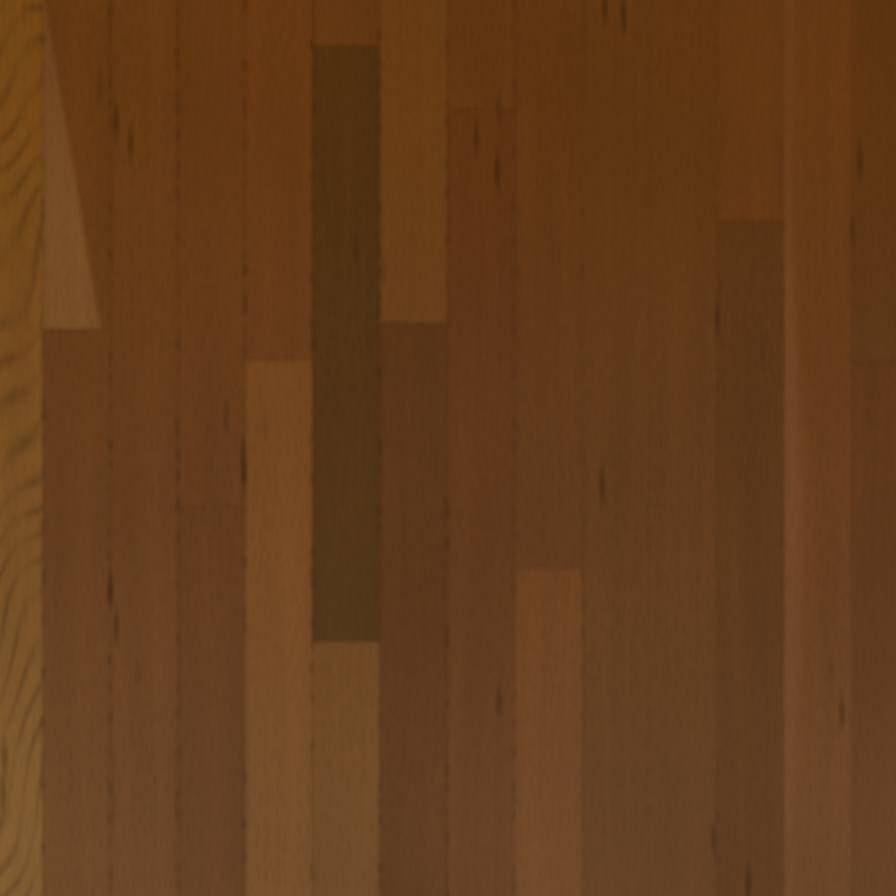
Give the GLSL for this texture, as a three.js fragment shader.

```glsl
varying vec2 vUv;

const float PLANK_WIDTH = 0.0752;
const float PLANK_SHIFT = 0.0273;
const float SEAM_WIDTH = 0.045;    // in plank widths
const float SEAM_DARK = 0.11;
const float JOINT_BLUR = 0.004;
const float GRAIN = 0.030;
const float FLECK_DARK = 0.20;
const float CAP_JOINT = 0.95;      // second joint of the dark plank
const int CAP_PLANK = 5;
const vec3 WOOD_LOW = vec3(0.400, 0.264, 0.150);
const vec3 WOOD_MID = vec3(0.376, 0.228, 0.108);
const vec3 WOOD_HIGH = vec3(0.370, 0.210, 0.070);
const vec3 WARM_SHIFT = vec3(0.012, -0.008, 0.002);
const vec3 SAPWOOD = vec3(0.480, 0.320, 0.165);
const vec3 PINK_STREAK = vec3(0.49, 0.32, 0.20);

// Per plank: joint height, then brightness and warmth on each side of it
const float JOINT[14] = float[14](-1.0, 0.633, -1.0, 0.435, 0.598, 0.284, 0.640,
                                  0.878, 0.366, -1.0, -1.0, 0.753, -1.0, 0.597);
const float TONE_ABOVE[14] = float[14](1.25, 1.05, 1.05, 1.02, 1.04, 0.86, 1.11,
                                       1.02, 1.00, 0.99, 0.99, 1.02, 1.05, 0.98);
const float TONE_BELOW[14] = float[14](1.25, 1.05, 1.02, 0.99, 1.18, 1.12, 0.93,
                                       0.98, 1.09, 0.97, 0.97, 0.93, 1.03, 0.97);
const float WARM_ABOVE[14] = float[14](-1.4, 0.1, 0.1, 0.3, 0.4, -0.7, -0.4,
                                       0.2, 0.2, 0.0, 0.0, 0.3, 0.3, 0.1);
const float WARM_BELOW[14] = float[14](-1.2, 0.0, 0.1, 0.4, -0.3, -0.4, 0.3,
                                       0.6, 0.2, -0.2, -0.1, 0.1, 0.1, 0.5);

vec2 hash2(vec2 p) {
  return fract(sin(vec2(dot(p, vec2(127.1, 311.7)), dot(p, vec2(269.5, 183.3)))) * 43758.5);
}

// Distance to the nearest scattered point
float cellular(vec2 p) {
  vec2 cell = floor(p);
  float nearest = 2.0;
  for (int j = -1; j <= 1; j++) {
    for (int i = -1; i <= 1; i++) {
      vec2 neighbour = cell + vec2(float(i), float(j));
      nearest = min(nearest, length(neighbour + hash2(neighbour) - p));
    }
  }
  return nearest;
}

// Long wavering fibres from layered sines
float fibres(vec2 p, float seed) {
  float sum = 0.0;
  float amplitude = 0.5;
  float frequency = 90.0;
  for (int i = 0; i < 4; i++) {
    float sway = 1.3 * sin(p.y * (5.0 + 3.0 * float(i)) + seed * 2.7);
    sum += amplitude * sin(p.x * frequency + sway + seed) * (0.6 + 0.4 * sin(p.y * 9.0 + seed + float(i)));
    frequency *= 1.83;
    amplitude *= 0.72;
  }
  return sum;
}

// Bowed growth rings of the first plank, steeper towards the bottom
float rings(vec2 p) {
  float slope = mix(46.0, 16.0, p.y);
  float sway = 0.45 * sin(13.0 * p.y + 1.0) + 0.25 * sin(31.0 * p.y) + 0.3 * sin(70.0 * p.x + 9.0 * p.y);
  float ring = pow(0.5 + 0.5 * sin(6.2832 * (19.0 * p.y - slope * p.x + sway)), 3.0);
  return ring * (0.65 + 0.35 * sin(90.0 * p.x + 23.0 * p.y));
}

vec3 plankColor(float column, float across, vec2 p) {
  int id = int(clamp(column, 0.0, 13.0));
  float above = smoothstep(-JOINT_BLUR, JOINT_BLUR, p.y - JOINT[id]);
  float tone = mix(TONE_BELOW[id], TONE_ABOVE[id], above);
  float warmth = mix(WARM_BELOW[id], WARM_ABOVE[id], above);
  if (id == CAP_PLANK) {
    float cap = smoothstep(-JOINT_BLUR, JOINT_BLUR, p.y - CAP_JOINT);
    tone = mix(tone, 1.02, cap);
    warmth = mix(warmth, 0.3, cap);
  }
  vec3 wood = mix(WOOD_LOW, WOOD_MID, smoothstep(0.0, 0.55, p.y));
  wood = mix(wood, WOOD_HIGH, smoothstep(0.45, 0.95, p.y));
  wood = wood * tone + WARM_SHIFT * warmth;

  // Growth rings, pale wedge and pink edge streak
  if (id == 0) wood *= 1.03 - 0.15 * rings(p);
  if (id == 1) {
    float wedgeEdge = mix(0.85, 0.08, (p.y - 0.635) / 0.34);
    float wedge = above * (1.0 - smoothstep(-0.07, 0.07, across - wedgeEdge));
    wood = mix(wood, SAPWOOD, 0.8 * wedge * (1.0 - 0.35 * smoothstep(0.7, 0.97, p.y)));
  }
  if (id == 12) {
    float reach = 0.16 + 0.10 * sin(p.y * 8.0 + 4.6);
    float streak = 1.0 - smoothstep(reach * 0.4, reach + 0.15, across);
    wood = mix(wood, PINK_STREAK, streak * (0.40 - 0.25 * smoothstep(0.6, 1.0, p.y)));
  }

  // Faint line under each joint, then the fibres
  wood *= 1.0 - 0.03 * exp(-pow((p.y - JOINT[id]) / 0.004, 2.0));
  return wood * (1.0 + GRAIN * fibres(p, column * 4.37 + above * 2.1));
}

void main() {
  float x = (vUv.x + PLANK_SHIFT) / PLANK_WIDTH;
  float seam = floor(x + 0.5);
  float offset = x - seam;

  // Blend the two planks that meet at the nearest seam
  vec3 color = mix(plankColor(seam - 1.0, offset + 1.0, vUv), plankColor(seam, offset, vUv),
                   smoothstep(-SEAM_WIDTH, SEAM_WIDTH, offset));

  // Soft seams with scattered dark specks, fainter in the right half
  float speck = 1.0 - smoothstep(0.05, 0.45, cellular(vec2(seam * 3.7, vUv.y * 42.0)));
  float line = exp(-pow(offset / SEAM_WIDTH, 2.0));
  color *= 1.0 - SEAM_DARK * line * (0.4 + 0.9 * speck) * mix(1.0, 0.35, smoothstep(0.52, 0.68, vUv.x));

  // Few long flecks, fine pores and broad mottling
  float fleck = 1.0 - smoothstep(0.02, 0.20, cellular(vUv * vec2(34.0, 6.0) + 3.1));
  float rare = smoothstep(0.62, 0.95, sin(vUv.x * 23.0 + 1.5) * sin(vUv.y * 11.0 + vUv.x * 9.0));
  color *= 1.0 - FLECK_DARK * fleck * rare;
  color *= 1.012 - 0.035 * (1.0 - smoothstep(0.0, 0.6, cellular(vUv * vec2(150.0, 45.0))));
  color *= 1.0 + 0.02 * sin(vUv.x * 13.0 + 2.0 * sin(vUv.y * 7.0)) * sin(vUv.y * 10.0 + 1.0);
  gl_FragColor = vec4(color, 1.0);
}
```
